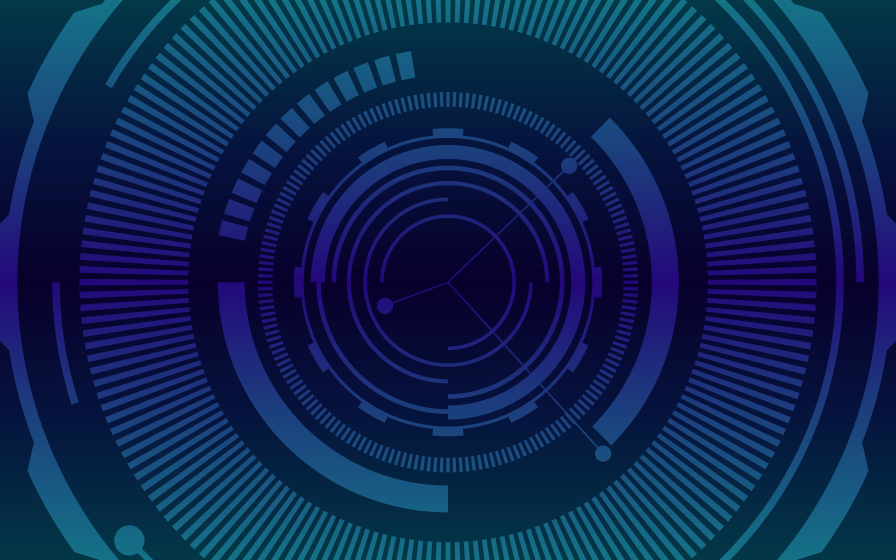
Give the GLSL for this background, as a WebGL 2 fragment shader.

```glsl
#version 300 es
precision highp float;

uniform vec2 u_resolution;
out vec4 fragColor;

// Lengths are fractions of the canvas height, angles are degrees
const vec2 CENTER = vec2(0.0, -0.004);
const vec3 BACK_MID = vec3(0.030, 0.000, 0.170);
const vec3 BACK_HALF = vec3(0.020, 0.075, 0.240);
const vec3 BACK_EDGE = vec3(0.012, 0.220, 0.280);
const vec3 INK_MID = vec3(0.140, 0.030, 0.480);
const vec3 INK_HALF = vec3(0.110, 0.250, 0.490);
const vec3 INK_EDGE = vec3(0.080, 0.450, 0.530);
const float HALF_LEVEL = 0.47;
const float THIN = 0.0032;
const float BAND = 0.0240;
const float RAIL = 0.0068;
const float TOOTH_STEP = 30.0;
const float TOOTH_HALF = 5.8;
const float TOOTH_RAMP = 3.0;
const float TICK_STEP = 2.0;
const float BLOCK_STEP = 5.46;
const float DOT_RADIUS = 0.0145;
const float LINE_HALF = 0.0014;

vec3 ramp(vec3 mid, vec3 halfway, vec3 edge, float t) {
    return t < HALF_LEVEL ? mix(mid, halfway, t / HALF_LEVEL)
                          : mix(halfway, edge, (t - HALF_LEVEL) / (1.0 - HALF_LEVEL));
}

// Distance to a ring; polar holds radius and angle
float ring(vec2 polar, float radius, float halfWidth) {
    return abs(polar.x - radius) - halfWidth;
}

// Distance to a ring cut between two angles, counterclockwise
float arc(vec2 polar, float radius, float halfWidth, float start, float end) {
    float offset = abs(mod(polar.y - 0.5 * (start + end) + 180.0, 360.0) - 180.0);
    float cut = radians(offset - 0.5 * (end - start)) * polar.x;
    return max(ring(polar, radius, halfWidth), cut);
}

// Angle away from the nearest multiple of a step
float repeatAngle(float angle, float stepSize) {
    return abs(fract(angle / stepSize + 0.5) - 0.5) * stepSize;
}

// Distance to evenly spaced spokes filling a share of each step
float spokes(vec2 polar, float stepSize, float share) {
    return radians(repeatAngle(polar.y, stepSize) - 0.5 * share * stepSize) * polar.x;
}

float segment(vec2 p, vec2 a, vec2 b) {
    vec2 pa = p - a, ba = b - a;
    return length(pa - ba * clamp(dot(pa, ba) / dot(ba, ba), 0.0, 1.0));
}

// Thin and thick arcs around the hub
float hubArcs(vec2 q) {
    float d = arc(q, 0.118, THIN, -90.0, 180.0);
    d = min(d, arc(q, 0.148, THIN, 90.0, 360.0));
    d = min(d, arc(q, 0.177, THIN + 0.0005, 0.0, 270.0));
    d = min(d, arc(q, 0.204, THIN + 0.0010, -90.0, 180.0));
    d = min(d, arc(q, 0.2325, 0.0125, -90.0, 180.0));
    return min(d, arc(q, 0.231, THIN + 0.0010, 180.0, 270.0));
}

// Toothed ring around the hub
float gear(vec2 q) {
    float tooth = radians(repeatAngle(q.y, TOOTH_STEP) - TOOTH_HALF) * q.x;
    return min(ring(q, 0.2605, 0.0028), max(ring(q, 0.2675, 0.0075), tooth));
}

// Tick rings, wide bands and the row of blocks
float dials(vec2 q) {
    float d = max(ring(q, 0.3265, 0.0130), spokes(q, TICK_STEP, 0.50));
    d = min(d, max(ring(q, 0.5610, 0.0970), spokes(q, TICK_STEP, 0.52)));
    d = min(d, arc(q, 0.387, BAND, 180.0, 270.0));
    d = min(d, arc(q, 0.388, BAND, -45.0, 45.5));
    vec2 shifted = vec2(q.x, q.y - 101.0);
    float blocks = max(arc(q, 0.394, BAND, 98.5, 169.5), spokes(shifted, BLOCK_STEP, 0.70));
    return min(d, blocks);
}

// Outer rails and the rim with sloped bumps
float rim(vec2 q) {
    float d = arc(q, 0.700, RAIL, -75.0, 150.0);
    d = min(d, arc(q, 0.700, RAIL, 180.0, 198.0));
    d = min(d, arc(q, 0.736, RAIL, 0.0, 75.0));
    float bump = clamp((TOOTH_HALF + TOOTH_RAMP - repeatAngle(q.y, TOOTH_STEP)) / TOOTH_RAMP, 0.0, 1.0);
    return min(d, max(0.769 - q.x, q.x - mix(0.793, 0.823, bump)));
}

// Line from one point to another, ending in a dot
float pointer(vec2 p, vec2 start, vec2 tip, float halfWidth, float dotRadius) {
    return min(segment(p, start, tip) - halfWidth, length(p - tip) - dotRadius);
}

void main() {
    vec2 p = (gl_FragCoord.xy - 0.5 * u_resolution) / u_resolution.y - CENTER;
    vec2 polar = vec2(length(p), degrees(atan(p.y, p.x + 1e-6)));

    float d = min(min(hubArcs(polar), gear(polar)), min(dials(polar), rim(polar)));
    d = min(d, pointer(p, vec2(0.0), vec2(-0.1125, -0.042), LINE_HALF, DOT_RADIUS));
    d = min(d, pointer(p, vec2(0.0), vec2(0.2165, 0.208), LINE_HALF, DOT_RADIUS));
    d = min(d, pointer(p, vec2(0.0), vec2(0.2770, -0.306), LINE_HALF, DOT_RADIUS));
    d = min(d, pointer(p, vec2(-0.480, -0.550), vec2(-0.569, -0.461), 0.0055, 0.0270));

    // Both colours shift with height away from the middle
    float level = clamp(2.0 * abs(p.y), 0.0, 1.0);
    vec3 back = ramp(BACK_MID, BACK_HALF, BACK_EDGE, level);
    vec3 ink = ramp(INK_MID, INK_HALF, INK_EDGE, level);
    float cover = clamp(0.5 - d * u_resolution.y, 0.0, 1.0);
    fragColor = vec4(mix(back, ink, cover), 1.0);
}
```
